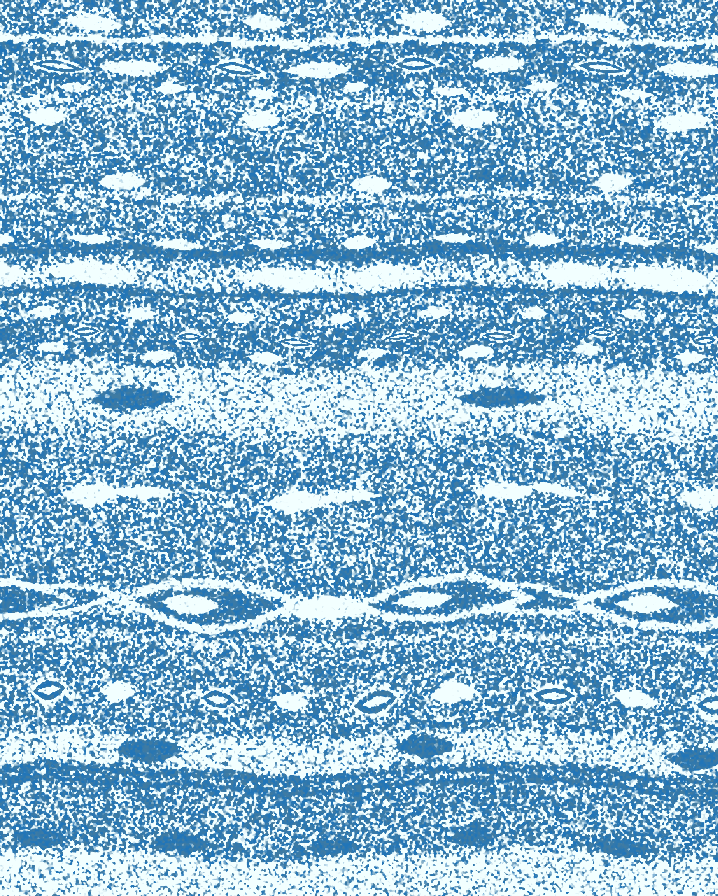
Reproduce this pattern procedurally as a Shadertoy shader.

```glsl
// Stippled blue strata: wavy horizontal layers carrying rows of lenses, eyes and rings.
// Each layer edits an ink density, which cellular grain then turns into blue specks on
// pale paper. Lengths are in hundredths of the canvas height, measured from the top.

const float PAPER = -0.25;
const float INK = 1.2;
const float GRAIN_SIZE = 0.26;

vec2 hash2(vec2 p) {
    vec3 q = fract(p.xyx * vec3(0.1031, 0.1030, 0.0973));
    q += dot(q, q.yzx + 33.33);
    return fract((q.xx + q.yz) * q.zy);
}

// Cellular grain: random values of jittered points, blended by nearness
vec2 grain(vec2 p) {
    vec2 cell = floor(p), sum = vec2(0.0);
    float total = 0.0;
    for (int j = -1; j <= 1; j++)
    for (int i = -1; i <= 1; i++) {
        vec2 id = cell + vec2(i, j);
        vec2 d = id + 0.15 + 0.7 * hash2(id) - p;
        float weight = exp(-6.0 * dot(d, d));
        sum += weight * hash2(id + 71.0);
        total += weight;
    }
    return 0.5 + (sum / total - 0.5) * 1.5;
}

// Almond field for a row of lenses: -1 at each centre, 0 on the outline
float lensRow(vec2 p, float y, float start, float spacing, vec2 halfSize) {
    float column = (p.x - start) / spacing;
    float id = floor(column + 0.5);
    vec2 vary = hash2(vec2(id + 20.0, floor(y * 3.0))) - 0.5;
    vec2 q = vec2((column - id + 0.08 * vary.x) * spacing, p.y - y - 0.5 * vary.y);
    q.y += 0.12 * vary.x * q.x;
    q /= halfSize * (1.0 + 0.35 * vary.yx);
    return abs(q.y) + q.x * q.x - 1.0;
}

float fill(float field) { return 1.0 - smoothstep(-0.3, 0.3, field); }

float ring(float field, float width) { return 1.0 - smoothstep(width * 0.5, width * 1.5, abs(field)); }

float stroke(float y, float center, float width) {
    float d = (y - center) / width;
    return exp(-d * d);
}

float band(float y, float top, float bottom, float fade) {
    return smoothstep(top - 0.6, top + 0.8, y) * (1.0 - smoothstep(bottom - fade, bottom, y));
}

// Dark almond with a pale rim and a pale, off-centre core
float eyeRow(float tone, vec2 p, float y, float start, float spacing, vec2 halfSize) {
    float eye = lensRow(p, y, start, spacing, halfSize);
    tone = mix(tone, PAPER, 0.8 * ring(eye - 0.35, 0.25));
    tone = mix(tone, 1.0, fill(eye));
    return mix(tone, PAPER, fill(lensRow(p, y, start - halfSize.x * 0.3, spacing, halfSize * vec2(0.4, 0.55))));
}

// Small dark ring inside a pale halo
float ringRow(float tone, vec2 p, float y, float start, float spacing, vec2 halfSize) {
    float field = lensRow(p, y, start, spacing, halfSize);
    tone = mix(tone, PAPER, 0.9 * fill(field));
    return mix(tone, INK, ring(field + 0.5, 0.2));
}

float paleRow(float tone, vec2 p, float y, float start, float spacing, vec2 halfSize) {
    return mix(tone, PAPER, fill(lensRow(p, y, start, spacing, halfSize)));
}

float darkRow(float tone, vec2 p, float y, float start, float spacing, vec2 halfSize) {
    return mix(tone, INK, fill(lensRow(p, y, start, spacing, halfSize)));
}

float upperStrata(float t, vec2 p) {
    t = paleRow(t, p, 2.4, 9.8, 18.9, vec2(2.8, 1.0));
    t = mix(t, 0.9, 0.8 * stroke(p.y, 5.4, 0.5));
    t = mix(t, PAPER, stroke(p.y, 4.6, 0.45));
    t = mix(t, INK, stroke(p.y, 5.0, 0.3) * smoothstep(-0.1, 0.3, sin(p.x * 1.5 + 2.0 * sin(p.x * 0.3))));
    t = mix(t, 0.82, 0.7 * band(p.y, 5.6, 9.5, 1.0));
    t = ringRow(t, p, 7.4, 5.9, 20.2, vec2(2.8, 1.0));
    t = paleRow(t, p, 7.4, 14.3, 20.7, vec2(3.4, 1.0));
    t = mix(t, 0.95, 0.8 * stroke(p.y, 8.8, 0.4));
    t = paleRow(t, p, 10.0, 8.5, 10.4, vec2(1.8, 0.5));
    t = mix(t, 0.25, 0.7 * stroke(p.y, 11.6, 0.7));
    t = paleRow(t, p, 13.2, 4.6, 24.0, vec2(2.7, 1.0));
    t = mix(t, 0.88, 0.7 * stroke(p.y, 20.6, 0.8));
    t = paleRow(t, p, 20.4, 14.3, 27.5, vec2(2.3, 0.9));
    t = mix(t, 0.1, 0.8 * stroke(p.y, 22.0, 0.4));
    t = mix(t, INK, 0.9 * stroke(p.y, 28.1, 0.6));
    t = paleRow(t, p, 27.0, 9.8, 10.15, vec2(2.4, 0.6));
    t = mix(t, 0.3, band(p.y, 29.4, 32.6, 0.8));
    t = paleRow(t, p, 30.9, 9.1, 32.5, vec2(5.2, 1.4));
    t = paleRow(t, p, 30.9, 31.0, 32.5, vec2(5.0, 1.4));
    t = mix(t, INK, stroke(p.y, 32.7, 0.28));
    t = paleRow(t, p, 35.2, 5.2, 10.9, vec2(1.6, 0.6));
    t = mix(t, 0.85, 0.6 * band(p.y, 36.0, 40.6, 0.8));
    t = ringRow(t, p, 37.6, 9.8, 11.5, vec2(1.9, 0.6));
    return paleRow(t, p, 39.4, 5.9, 11.9, vec2(1.8, 0.6));
}

float lowerStrata(float t, vec2 p) {
    t = mix(t, 0.17, band(p.y, 41.0, 51.0, 5.0));
    t = darkRow(t, p, 44.8, 16.2, 39.7, vec2(5.6, 1.1));
    t = mix(t, 0.78, 0.5 * stroke(p.y, 52.0, 0.6));
    t = paleRow(t, p, 55.3, 10.3, 22.6, vec2(3.1, 1.2));
    t = paleRow(t, p, 55.1, 16.0, 22.6, vec2(3.2, 0.65));
    t = mix(t, 0.9, 0.7 * stroke(p.y, 65.2, 0.4) + 0.8 * stroke(p.y, 70.2, 0.5));
    t = mix(t, 0.4, band(p.y, 66.3, 69.0, 0.8));
    t = paleRow(t, p, 67.7, 36.5, 52.0, vec2(6.0, 1.2));
    t = eyeRow(t, p, 67.3, 6.5, 52.0, vec2(6.0, 1.1));
    t = eyeRow(t, p, 67.1, 24.0, 25.4, vec2(7.6, 1.7));
    t = mix(t, 0.15, 0.7 * stroke(p.y, 71.5, 0.5));
    t = ringRow(t, p, 77.9, 5.5, 18.6, vec2(2.5, 1.5));
    t = paleRow(t, p, 77.8, 13.2, 19.1, vec2(2.3, 1.0));
    t = mix(t, 0.16, band(p.y, 82.0, 86.0, 0.8));
    t = darkRow(t, p, 83.7, 17.6, 29.9, vec2(3.4, 1.2));
    t = mix(t, INK, 0.85 * (stroke(p.y, 86.4, 0.3) + stroke(p.y, 87.7, 0.35)));
    t = darkRow(t, p, 94.1, 4.6, 16.2, vec2(2.8, 1.0));
    return mix(t, 0.13, smoothstep(94.7, 96.3, p.y));
}

void mainImage(out vec4 fragColor, in vec2 fragCoord) {
    vec2 p = 100.0 * vec2(fragCoord.x, iResolution.y - fragCoord.y) / iResolution.y;
    vec2 speck = grain(p / GRAIN_SIZE);

    // Gentle folds, deeper toward the bottom
    p.y += mix(0.2, 0.8, p.y * 0.01) * sin(p.x * 0.13 - 5.7);
    p.y += 0.2 * sin(p.x * 0.31 + p.y * 0.15) + 0.08 * sin(p.x * 0.9 - p.y * 0.4);

    // Uneven streaks in the ground density
    float streaks = sin(p.y * 1.7 + 2.0 * sin(p.x * 0.17)) + sin(p.y * 3.9 - 1.5 * sin(p.x * 0.29));
    float tone = 0.65 + 0.04 * streaks - 0.04 * stroke(p.y, 57.0, 7.0);
    tone = lowerStrata(upperStrata(tone, p), p);

    float coverage = smoothstep(-0.25, 0.25, tone - speck.x);
    vec3 ink = mix(vec3(0.13, 0.46, 0.72), vec3(0.30, 0.49, 0.60), clamp(speck.y, 0.0, 1.0) * 0.7);
    fragColor = vec4(mix(vec3(0.95, 1.0, 1.0), ink, coverage), 1.0);
}
```
